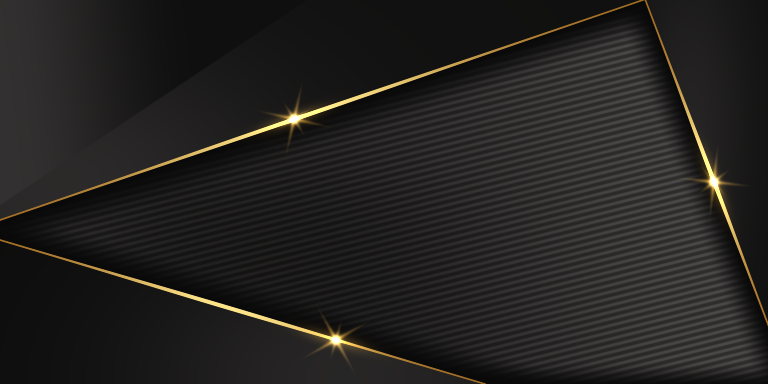
This background is drawn by a Shadertoy shader. Its source:

```glsl
// Dark layered panels with a striped centre, gold edges and star glints.

const vec3 DEEP_GOLD = vec3(0.62, 0.41, 0.13);
const vec3 PALE_GOLD = vec3(1.00, 0.90, 0.54);
const vec3 WARM_GREY = vec3(1.03, 0.99, 0.985);

// Signed distance to the line a-b, positive on its left side.
float sideOf(vec2 p, vec2 a, vec2 b) {
    vec2 d = normalize(b - a);
    return d.x * (p.y - a.y) - d.y * (p.x - a.x);
}

// Soft blob: 1 at the centre, fading over the given radii.
float blob(vec2 p, vec2 centre, vec2 radii) {
    vec2 q = (p - centre) / radii;
    return exp(-dot(q, q));
}

// Fine dark grooves rising to the right.
float grooves(vec2 p, float period, float slope, float pixel) {
    float phase = abs(fract((p.y - slope * p.x) / period) - 0.5);
    float blur = max(0.14, pixel / period);
    return smoothstep(0.27 - blur, 0.27 + blur, phase);
}

// Gold strip that swells and brightens around its middle.
vec3 addStrip(vec3 base, vec2 p, vec2 a, vec2 b, float pixel) {
    vec2 ab = b - a;
    float along = clamp(dot(p - a, ab) / dot(ab, ab), 0.0, 1.0);
    float dist = length(p - a - ab * along);
    float shine = exp(-pow((along - 0.47) / 0.27, 2.0));
    float halfWidth = mix(0.0018, 0.0051, shine);
    float cover = 1.0 - smoothstep(-0.5 * pixel, 0.7 * pixel, dist - halfWidth);
    vec3 gold = mix(DEEP_GOLD, PALE_GOLD, shine);
    return mix(base, gold, cover);
}

// One tapering two-sided ray of a glint.
float ray(vec2 q, float angle, float reach, float width) {
    vec2 dir = vec2(cos(angle), sin(angle));
    float along = abs(dot(q, dir)) / reach;
    float across = abs(dir.x * q.y - dir.y * q.x);
    float taper = max(1.0 - along, 0.0);
    return taper * taper * exp(-pow(across / (width * (0.3 + taper)), 2.0));
}

// Star glint with long and short rays, and a glow drawn out along its strip.
vec3 glint(vec2 p, vec2 centre, float turn, vec2 stripDir) {
    vec2 q = p - centre;
    float rays = 0.0;
    for (int i = 0; i < 4; i++) {
        float k = float(i);
        float reach = mix(0.115, 0.060, mod(k, 2.0));
        rays += ray(q, turn + k * 0.7854, reach, 0.0042);
    }
    vec2 local = vec2(dot(q, stripDir), stripDir.x * q.y - stripDir.y * q.x);
    float halo = blob(local, vec2(0.0), vec2(0.085, 0.017));
    float core = blob(q, vec2(0.0), vec2(0.011));
    return vec3(0.85, 0.63, 0.20) * (0.75 * rays + 0.32 * halo)
         + vec3(1.0, 0.95, 0.75) * core;
}

void mainImage(out vec4 fragColor, in vec2 fragCoord) {
    float pixel = 1.0 / iResolution.y;
    vec2 p = fragCoord * pixel;
    p.x *= 2.0 * iResolution.y / iResolution.x;

    // Corners of the central panel
    vec2 leftTop = vec2(0.0, 0.427);
    vec2 apex = vec2(1.680, 1.002);
    vec2 rightEnd = vec2(2.002, 0.150);
    vec2 leftLow = vec2(0.0, 0.375);
    vec2 lowEnd = vec2(1.263, 0.0);
    float top = sideOf(p, apex, leftTop);
    float right = sideOf(p, rightEnd, apex);
    float low = sideOf(p, leftLow, lowEnd);

    // Outer sheets
    float wedge = 0.065 + 0.10 * blob(p, vec2(0.15, 0.53), vec2(0.62, 0.38));
    float corner = mix(0.19, 0.06, smoothstep(0.0, 0.53, p.x + 0.12 * (p.y - 0.8)));
    float fold = sideOf(p, vec2(0.0, 0.466), vec2(0.80, 1.0));
    float shade = mix(wedge, corner, smoothstep(-pixel, pixel, fold));
    float lower = 0.05 + 0.10 * blob(p, vec2(0.90, 0.02), vec2(0.56, 0.36));
    shade = mix(shade, lower, smoothstep(pixel, -pixel, low));
    float flank = 0.06 + 0.08 * blob(p, vec2(1.80, 0.66), vec2(0.16, 0.50));
    shade = mix(shade, flank, smoothstep(pixel, -pixel, right));

    // Striped panel, lit from the right and shaded along its rim
    float light = 0.115 + 0.15 * smoothstep(0.75, 1.85, p.x + 0.25 * (p.y - 0.5));
    light += 0.03 * blob(p, vec2(0.85, 0.62), vec2(0.5, 0.15));
    light += 0.035 * blob(p, vec2(0.15, 0.39), vec2(0.25, 0.12));
    light *= mix(0.66, 1.08, grooves(p, 0.0175, 0.25, pixel));
    float rim = smoothstep(0.0, 0.10, top) * smoothstep(0.0, 0.09, right)
              * smoothstep(0.0, 0.09, low) * smoothstep(-0.01, 0.06, p.y);
    float panel = mix(0.035, light, rim);
    float inside = smoothstep(-pixel, pixel, min(top, min(right, low)));
    vec3 colour = WARM_GREY * mix(shade, panel, inside);

    // Gold edges
    colour = addStrip(colour, p, leftTop, apex, pixel);
    colour = addStrip(colour, p, rightEnd, apex, pixel);
    colour = addStrip(colour, p, leftLow, lowEnd, pixel);

    // Glints
    colour += glint(p, vec2(0.766, 0.690), 1.35, normalize(apex - leftTop));
    colour += glint(p, vec2(1.859, 0.526), 1.46, normalize(apex - rightEnd));
    colour += glint(p, vec2(0.875, 0.115), 2.08, normalize(lowEnd - leftLow));

    fragColor = vec4(min(colour, 1.0), 1.0);
}
```
